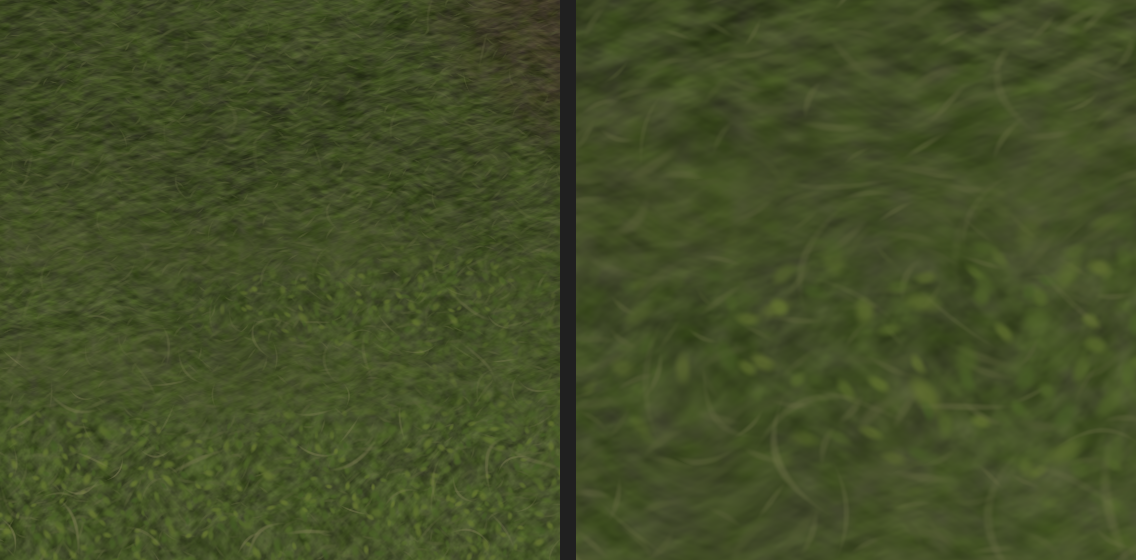
Left: the whole. Right: its middle third, enlarged.
Write a Shadertoy shader that draws this texture.

```glsl
#define TILT 0.33
#define STREAK_FREQ vec2(42.0, 122.0)
#define CLUMP_FREQ 78.0
#define CONTRAST 0.66
#define FAR_GRASS vec3(0.235, 0.278, 0.138)
#define NEAR_GRASS vec3(0.268, 0.322, 0.157)
#define OLIVE vec3(0.280, 0.318, 0.165)
#define SOIL vec3(0.255, 0.225, 0.155)
#define LEAF vec3(0.430, 0.490, 0.200)
#define STRAW vec3(0.470, 0.470, 0.310)

float hash(vec2 p) {
    return fract(sin(dot(p, vec2(127.1, 311.7))) * 43758.5453);
}

float noise(vec2 p) {
    vec2 i = floor(p), f = fract(p);
    f = f * f * (3.0 - 2.0 * f);
    return mix(mix(hash(i), hash(i + vec2(1, 0)), f.x),
               mix(hash(i + vec2(0, 1)), hash(i + vec2(1, 1)), f.x), f.y);
}

// Layered noise, centred on zero
float fbm(vec2 p) {
    float sum = 0.0, amp = 0.55;
    for (int i = 0; i < 3; i++) {
        sum += amp * (noise(p) - 0.5);
        p = p * 1.83 + 19.7;
        amp *= 0.55;
    }
    return sum;
}

vec2 turn(vec2 p, float a) {
    float c = cos(a), s = sin(a);
    return vec2(c * p.x + s * p.y, c * p.y - s * p.x);
}

// Soft bent ellipses, one per cell: x is coverage, y a random tint
vec2 scatter(vec2 p, float density, float angle, float spread, vec2 size, float bend) {
    vec2 best = vec2(0.0);
    for (int j = -1; j <= 1; j++)
    for (int i = -1; i <= 1; i++) {
        vec2 cell = floor(p) + vec2(i, j);
        if (hash(cell + 3.1) > density) continue;
        vec2 jitter = vec2(hash(cell + 17.3), hash(cell + 41.7));
        float r = hash(cell + 71.9);
        vec2 q = turn(p - cell - 0.2 - 0.6 * jitter, angle + spread * (r - 0.5));
        q.y += bend * (jitter.x - 0.5) * q.x * q.x;
        float cover = 1.0 - smoothstep(0.2, 1.0, length(q / (size * (0.65 + 0.35 * jitter.y))));
        if (cover > best.x) best = vec2(cover, fract(r * 7.0));
    }
    return best;
}

// Elliptical patch that fades outwards
float patchMask(vec2 p, vec2 centre, vec2 radius) {
    return 1.0 - smoothstep(0.35, 1.0, length((p - centre) / radius));
}

void mainImage(out vec4 fragColor, in vec2 fragCoord) {
    vec2 uv = fragCoord / iResolution.xy;
    float broad = fbm(uv * 5.0 + 8.0);
    vec2 p = vec2(uv.x, uv.y * (0.9 + 0.25 * uv.y));
    p += 0.016 * vec2(noise(uv * 13.0) - 0.5, noise(uv * 15.0 + 31.0) - 0.5);

    // Zones: leafy foreground and middle patch, smooth mown bands
    float edge = uv.y + 0.15 * broad - 0.07 * uv.x;
    float leafy = 1.0 - smoothstep(0.17, 0.33, edge);
    leafy = max(leafy, 0.85 * patchMask(uv, vec2(0.68, 0.46), vec2(0.50, 0.18)));
    float band = max(patchMask(uv, vec2(0.28, 0.34), vec2(0.60, 0.10)),
                     patchMask(uv, vec2(0.32, 0.56), vec2(0.65, 0.08)));
    leafy *= 1.0 - 0.7 * band;

    // Fine grain: slanted streaks give way to rounder clumps
    float streaks = fbm(turn(p, TILT) * STREAK_FREQ)
                  + 0.65 * fbm(turn(p, -0.4) * STREAK_FREQ + 50.0);
    float clumps = fbm(turn(p, 0.7) * CLUMP_FREQ * vec2(0.75, 1.2))
                 + 0.5 * fbm(turn(p, -0.8) * STREAK_FREQ * 0.8 + 90.0);
    float grain = mix(streaks, clumps, leafy) * (1.0 - 0.35 * band);

    // Ground colour
    vec3 col = mix(NEAR_GRASS, FAR_GRASS, smoothstep(0.25, 0.72, uv.y + 0.15 * broad));
    float olive = 0.4 * band + 0.8 * fbm(uv * 17.0 + 4.0);
    col = mix(col, OLIVE, clamp(olive + 0.15, 0.0, 0.8));
    float corner = length((uv - vec2(1.02, 1.02)) * vec2(1.0, 0.7));
    float soil = 1.0 - smoothstep(0.03, 0.28, corner + 0.2 * broad + 0.12 * fbm(uv * 30.0));
    col = mix(col, SOIL, 0.85 * soil);
    col *= 1.0 + CONTRAST * grain + 0.16 * broad;
    col += vec3(0.05, 0.0, 0.09) * fbm(p * 62.0 + 23.0);

    // Short blades over the whole field, in two crossing layers
    for (int k = 0; k < 2; k++) {
        float f = float(k);
        vec2 blade = scatter(p * (25.0 + 12.0 * f) + 13.0 * f, 0.7, TILT - 0.2 * f,
                             1.2 + f, vec2(0.65, 0.13), 1.0);
        vec3 tint = mix(OLIVE, STRAW, 0.55 * blade.y);
        col = mix(col, tint, 0.45 * blade.x * (1.0 - 0.4 * soil));
    }

    // Broad bright leaves in the leafy zones
    for (int k = 0; k < 2; k++) {
        float f = float(k);
        vec2 leaf = scatter(turn(p, 0.5 * f) * (34.0 + 12.0 * f) + 37.0 * f,
                            0.48, 0.3, 4.0, vec2(0.56, 0.34), 0.8);
        vec3 tint = mix(NEAR_GRASS * vec3(0.98, 1.12, 0.9), LEAF, leaf.y);
        col = mix(col, tint, 0.72 * leaf.x * leafy);
    }

    // Long pale stems, denser towards the front
    for (int k = 0; k < 2; k++) {
        float f = float(k);
        vec2 stem = scatter(p * (10.0 + 5.0 * f) + 5.0 + 21.0 * f, 0.5, 0.4, 3.0,
                            vec2(0.65, 0.055), 2.2);
        float front = mix(0.22, 0.6, 1.0 - smoothstep(0.1, 0.65, uv.y));
        col = mix(col, STRAW, front * stem.x * (0.35 + 0.65 * stem.y));
    }

    fragColor = vec4(clamp(col, 0.0, 1.0), 1.0);
}
```
